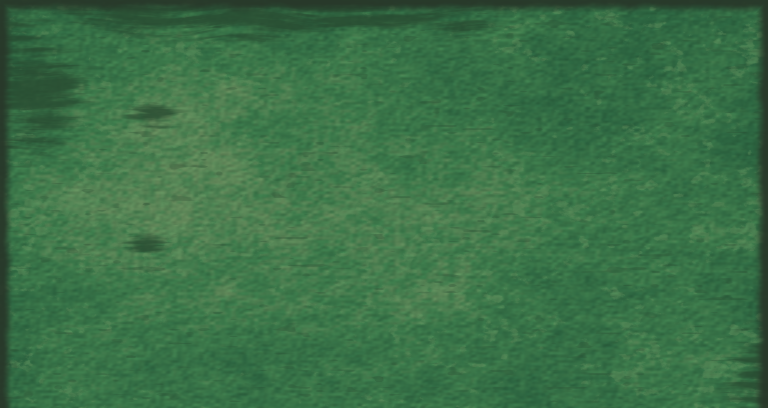
Reproduce this texture procedurally as a WebGL 2 fragment shader.

```glsl
#version 300 es
precision highp float;

uniform vec2 u_resolution;
out vec4 fragColor;

const vec3 EDGE_DARK = vec3(0.155, 0.215, 0.16);
const vec3 STROKE_DARK = vec3(0.155, 0.29, 0.19);
const vec3 SHADE = vec3(0.19, 0.415, 0.262);
const vec3 BASE = vec3(0.235, 0.472, 0.29);
const vec3 LIGHT = vec3(0.34, 0.515, 0.333);

const float TONE_BIAS = 0.27;
const float CLOUD_AMOUNT = 1.1;
const float MOTTLE_AMOUNT = 0.7;
const float GRAIN_AMOUNT = 0.55;
const float RELIEF_AMOUNT = 0.055;
const float EDGE_WIDTH = 0.034;
const vec2 RELIEF_SCALE = vec2(95.0, 150.0);
const vec2 STREAK_SCALE = vec2(7.0, 75.0);

// Brushed dark areas: centre.xy, radius.zw, in canvas heights
const int PATCH_COUNT = 5;
const vec4 PATCHES[PATCH_COUNT] = vec4[](
    vec4(0.06, 0.81, 0.17, 0.17),
    vec4(0.72, 0.96, 0.58, 0.055),
    vec4(0.38, 0.72, 0.07, 0.035),
    vec4(0.36, 0.40, 0.06, 0.030),
    vec4(1.87, 0.07, 0.09, 0.120));

float hash(vec2 cell) {
    vec3 q = fract(cell.xyx * vec3(0.1031, 0.1030, 0.0973));
    q += dot(q, q.yzx + 33.33);
    return fract((q.x + q.y) * q.z);
}

float noise(vec2 p) {
    vec2 i = floor(p);
    vec2 f = fract(p);
    f = f * f * (3.0 - 2.0 * f);
    float low = mix(hash(i), hash(i + vec2(1, 0)), f.x);
    float high = mix(hash(i + vec2(0, 1)), hash(i + vec2(1, 1)), f.x);
    return mix(low, high, f.y);
}

float fbm(vec2 p) {
    float sum = 0.0;
    float amplitude = 0.5;
    for (int i = 0; i < 5; i++) {
        sum += amplitude * noise(p);
        p = mat2(1.98, 0.16, -0.16, 1.98) * p + 17.3;
        amplitude *= 0.5;
    }
    return sum / 0.96875;
}

float blob(vec2 p, vec2 centre, vec2 radius) {
    vec2 d = (p - centre) / radius;
    return exp(-dot(d, d));
}

float brushStrokes(vec2 p) {
    float mask = 0.0;
    for (int i = 0; i < PATCH_COUNT; i++) {
        mask = max(mask, blob(p, PATCHES[i].xy, PATCHES[i].zw));
    }
    vec2 bend = vec2(0.0, 0.03 * noise(p * 5.0));
    float streak = fbm((p + bend) * STREAK_SCALE);
    float ragged = mask + 1.3 * (streak - 0.5) + 0.5 * (fbm(p * 9.0) - 0.5);
    return smoothstep(0.3, 0.95, ragged) * smoothstep(0.05, 0.4, mask);
}

void main() {
    vec2 p = gl_FragCoord.xy / u_resolution.y;
    float aspect = u_resolution.x / u_resolution.y;
    float edge = min(min(p.x, aspect - p.x), 1.0 - p.y);

    // Broad tone, worn mottling and fine speckle
    float glow = blob(p, vec2(0.70, 0.56), vec2(0.68, 0.56));
    float dimSide = blob(p, vec2(1.48, 0.80), vec2(0.27, 0.22));
    float cloud = fbm(p * vec2(3.2, 4.6) + 4.7) - 0.5;
    float mottle = fbm(p * vec2(16.0, 32.0) + 31.0) - 0.5;
    float grain = noise(p * vec2(75.0, 125.0) + 9.0) - 0.5;
    float tone = TONE_BIAS + 0.58 * glow - 0.22 * dimSide
        + CLOUD_AMOUNT * cloud + MOTTLE_AMOUNT * mottle + GRAIN_AMOUNT * grain
        - 0.4 * exp(-edge / 0.09);
    tone = clamp(tone, -0.2, 1.2);
    vec3 color = tone < 0.5 ? mix(SHADE, BASE, tone * 2.0)
                            : mix(BASE, LIGHT, tone * 2.0 - 1.0);

    // Pale worn flecks
    float worn = fbm(p * vec2(30.0, 48.0) + 71.0) + 0.5 * cloud + 0.12 * grain;
    color = mix(color, LIGHT * 1.06, 0.5 * smoothstep(0.62, 0.78, worn));

    // Canvas relief lit from the upper left
    vec2 q = p * RELIEF_SCALE;
    float relief = noise(q) - noise(q + vec2(-0.5, 0.8));
    color *= 1.0 + 2.0 * RELIEF_AMOUNT * relief;

    // Short horizontal nicks
    float nick = noise(p * vec2(28.0, 120.0) + 53.0) + 0.5 * mottle;
    color = mix(color, STROKE_DARK, 0.3 * smoothstep(0.84, 0.98, nick));

    // Brushed patches and darkened border
    color = mix(color, STROKE_DARK, 0.8 * brushStrokes(p));
    float frayed = edge + 0.012 * (fbm(p * 22.0) - 0.5);
    float border = 1.0 - smoothstep(0.006, EDGE_WIDTH, frayed);
    color = mix(color, EDGE_DARK, 0.93 * border);

    fragColor = vec4(color, 1.0);
}
```
